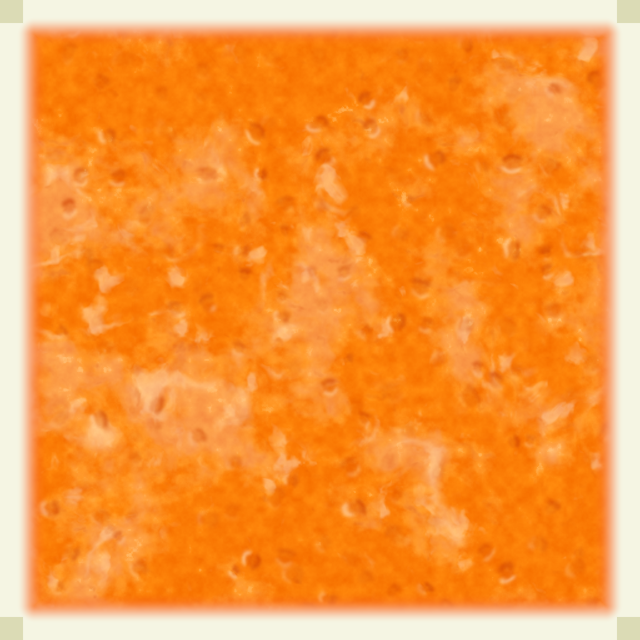
Write a three.js fragment shader that draws this texture.

```glsl
// Pitted orange peel with a soft-edged square outline on a cream tile with khaki corners.
varying vec2 vUv;

const vec3 CREAM = vec3(0.96, 0.96, 0.89);
const vec3 KHAKI = vec3(0.86, 0.86, 0.71);
const vec3 ORANGE = vec3(0.985, 0.49, 0.025);
const vec3 AMBER = vec3(0.99, 0.56, 0.13);
const vec3 PEACH = vec3(0.985, 0.62, 0.31);
const vec3 PALE = vec3(0.99, 0.74, 0.51);
const vec3 RUST = vec3(0.82, 0.29, 0.02);
const vec3 EDGE_RED = vec3(0.98, 0.43, 0.19);

float hash(vec2 cell, float seed) {
  return fract(sin(dot(cell, vec2(12.99, 78.23)) + seed * 37.7) * 4375.85);
}

// Value noise that wraps after a whole number of repeats.
float wrapNoise(vec2 uv, float repeats, float seed) {
  vec2 p = uv * repeats;
  vec2 cell = floor(p);
  vec2 f = fract(p);
  f = f * f * (3.0 - 2.0 * f);
  vec2 lo = mod(cell, repeats);
  vec2 hi = mod(cell + 1.0, repeats);
  float bottom = mix(hash(lo, seed), hash(vec2(hi.x, lo.y), seed), f.x);
  float top = mix(hash(vec2(lo.x, hi.y), seed), hash(hi, seed), f.x);
  return mix(bottom, top, f.y);
}

float layeredNoise(vec2 uv, float repeats, float seed) {
  float sum = 0.0;
  float weight = 0.5;
  for (int i = 0; i < 4; i++) {
    sum += weight * wrapNoise(uv, repeats, seed + float(i));
    repeats *= 2.0;
    weight *= 0.5;
  }
  return sum / 0.9375;
}

// Cellular pits: x is the shaded hollow, y the lit crescent on its rim.
vec2 pits(vec2 uv, float repeats, float seed) {
  vec2 p = uv * repeats;
  vec2 home = floor(p);
  vec2 shade = vec2(0.0);
  for (int j = -1; j <= 1; j++) {
    for (int i = -1; i <= 1; i++) {
      vec2 cell = home + vec2(float(i), float(j));
      vec2 id = mod(cell, repeats);
      vec2 jitter = vec2(hash(id, seed), hash(id, seed + 1.0));
      vec2 d = p - cell - mix(vec2(0.1), vec2(0.9), jitter);
      float radius = mix(0.12, 0.24, hash(id, seed + 2.0));
      float depth = step(0.25, hash(id, seed + 3.0)) * mix(0.25, 1.0, hash(id, seed + 4.0));
      float angle = -2.2 + 2.8 * (hash(id, seed + 5.0) - 0.5);
      float dist = length(d);
      float side = dot(d, vec2(cos(angle), sin(angle))) / max(dist, 0.001);
      float rim = exp(-pow((dist - radius) / 0.08, 2.0));
      float hollow = 1.0 - smoothstep(radius * 0.5, radius * 1.2, dist);
      shade.x += depth * (0.28 * hollow + 0.65 * depth * rim * smoothstep(0.0, 0.9, -side));
      shade.y += depth * depth * rim * smoothstep(0.1, 0.9, side);
    }
  }
  return min(shade, 1.0);
}

// Mottled skin with pale veins, creases, pits and fine crumbs.
vec3 peel(vec2 uv) {
  vec2 warp = vec2(layeredNoise(uv, 14.0, 1.0), layeredNoise(uv, 14.0, 6.0)) - 0.5;
  vec2 bent = uv + 0.045 * warp;
  float broad = layeredNoise(bent, 6.0, 11.0);
  float patches = layeredNoise(bent, 14.0, 16.0);
  float bump = layeredNoise(bent, 25.0, 21.0);
  float relief = layeredNoise(bent + vec2(0.005, 0.007), 25.0, 21.0) - bump;
  float grain = layeredNoise(uv, 64.0, 26.0) - 0.5;

  float milky = 0.5 * broad + 0.5 * patches + 0.2 * relief;
  vec3 color = mix(ORANGE, AMBER, smoothstep(0.49, 0.61, milky + 0.1 * grain));
  color = mix(color, PEACH, 0.85 * smoothstep(0.57, 0.7, milky));

  float vein = 1.0 - smoothstep(0.0, 0.09, abs(wrapNoise(bent, 11.0, 31.0) - 0.5));
  float veinMask = smoothstep(0.5, 0.66, broad) * smoothstep(0.4, 0.62, bump);
  color = mix(color, PALE, 0.6 * vein * veinMask);
  color = mix(color, PALE, 0.75 * smoothstep(0.63, 0.82, bump) * smoothstep(0.38, 0.56, broad));
  color = mix(color, RUST, 0.35 * smoothstep(0.1, 0.34, relief));
  color = mix(color, PEACH, 0.6 * smoothstep(0.12, 0.32, -relief));

  vec2 pit = pits(uv + 0.025 * warp, 17.0, 41.0);
  color = mix(color, RUST, 0.85 * pit.x);
  color = mix(color, PALE, 0.8 * pit.y * smoothstep(0.3, 0.55, patches));

  float crumbs = smoothstep(0.2, 0.36, grain) * smoothstep(0.5, 0.68, patches);
  color = mix(color, PALE, 0.45 * crumbs);
  return color + grain * vec3(0.05, 0.15, 0.08);
}

// Distance inward from the border of a centred rounded square.
float insetDistance(vec2 uv, float halfSize, float corner) {
  vec2 q = abs(uv - 0.5) - halfSize + corner;
  return corner - length(max(q, 0.0)) - min(max(q.x, q.y), 0.0);
}

void main() {
  // Repeat the tile outside the unit square.
  vec2 uv = fract(vUv);

  // Cream frame with a khaki square in every corner.
  vec2 border = 0.5 - abs(uv - 0.5);
  float cornerSquare = 1.0 - smoothstep(0.035, 0.037, max(border.x, border.y));
  vec3 color = mix(CREAM, KHAKI, cornerSquare);

  // Peel blushes red before it fades into the frame.
  float inset = insetDistance(uv, 0.47, 0.025);
  vec3 skin = mix(EDGE_RED, peel(uv), smoothstep(0.006, 0.045, inset));
  color = mix(color, skin, smoothstep(-0.004, 0.034, inset));
  gl_FragColor = vec4(clamp(color, 0.0, 1.0), 1.0);
}
```
